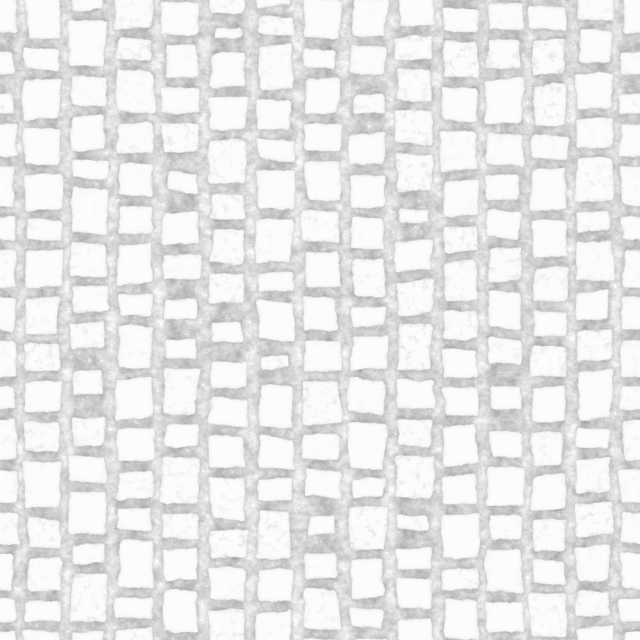
Reproduce this texture map procedurally as a Shadertoy shader.

```glsl
#define GRID vec2(14.0, 15.0)   // columns and stones per column
#define HEIGHT_JITTER 0.42      // spread of the joints along a column
#define HALF_WIDTH 0.385        // stone half width, in columns
#define JOINT 0.115             // half of the gap between stacked stones
#define CORNER 0.065            // corner radius
#define EDGE_WARP 0.055         // raggedness of the outlines
#define STONE_TONE 0.99
#define JOINT_TONE 0.795        // mortar between stacked stones
#define SEAM_TONE 0.885         // mortar between columns
#define GRAIN 0.12              // mortar mottling
#define TAU 6.28318

// Integer hash of a wrapped cell, three values in 0..1
vec3 hash3(vec2 cell, vec2 period, int seed) {
    uvec3 v = uvec3(ivec3(ivec2(mod(cell, period) + 0.5), seed));
    v = v * 1664525u + 1013904223u;
    v.x += v.y * v.z; v.y += v.z * v.x; v.z += v.x * v.y;
    v ^= v >> 16u;
    v.x += v.y * v.z; v.y += v.z * v.x; v.z += v.x * v.y;
    return vec3(v >> 8u) / 16777216.0;
}

vec2 gradientAt(vec2 cell, vec2 period, int seed) {
    float a = TAU * hash3(cell, period, seed).x;
    return vec2(cos(a), sin(a));
}

// Tileable gradient noise
float gradientNoise(vec2 p, vec2 period, int seed) {
    vec2 i = floor(p), f = p - i, e = vec2(1, 0);
    vec2 u = f * f * f * (f * (f * 6.0 - 15.0) + 10.0);
    float a = dot(gradientAt(i, period, seed), f);
    float b = dot(gradientAt(i + e.xy, period, seed), f - e.xy);
    float c = dot(gradientAt(i + e.yx, period, seed), f - e.yx);
    float d = dot(gradientAt(i + e.xx, period, seed), f - e.xx);
    return mix(mix(a, b, u.x), mix(c, d, u.x), u.y);
}

float fbm(vec2 p, float frequency, int seed) {
    float sum = 0.0, amplitude = 1.0;
    for (int i = 0; i < 4; i++) {
        sum += amplitude * gradientNoise(p * frequency, GRID * frequency, seed + i);
        frequency *= 2.0;
        amplitude *= 0.6;
    }
    return sum;
}

float roundedBox(vec2 p, vec2 halfSize) {
    float radius = min(CORNER, 0.6 * halfSize.y);
    vec2 q = abs(p) - halfSize + radius;
    return length(max(q, 0.0)) + min(max(q.x, q.y), 0.0) - radius;
}

// Height of the joint below a stone
float jointHeight(vec2 cell) {
    return cell.y + HEIGHT_JITTER * (hash3(cell, GRID, 1).x - 0.5);
}

// Distance to the nearest stone, distance to its column axis, stone roughness
vec3 paving(vec2 p) {
    vec3 nearest = vec3(9.0, 9.0, 0.0);
    float column = floor(p.x + 0.5);
    for (int i = -1; i <= 1; i++) {
        float c = column + float(i);
        float axis = c - 0.06 * sin(TAU * (c + 1.5) / GRID.x);
        float y = p.y + hash3(vec2(c, 0), GRID, 2).x;
        nearest.y = min(nearest.y, abs(p.x - axis));
        for (int j = -1; j <= 1; j++) {
            vec2 cell = vec2(c, floor(y) + float(j));
            vec3 shape = hash3(cell, GRID, 3) - 0.5;
            vec3 trait = hash3(cell, GRID, 4);
            float low = jointHeight(cell), high = jointHeight(cell + vec2(0, 1));
            vec2 q = vec2(p.x - axis - 0.08 * shape.x, y - 0.5 * (low + high));
            q.y *= GRID.x / GRID.y;
            // Lean, taper and tilt
            q += vec2(0.12 * shape.z, 0.2 * shape.y) * q.yx;
            q.x *= 1.0 + 0.35 * (trait.x - 0.5) * q.y;
            vec2 halfSize = vec2(HALF_WIDTH + 0.07 * (trait.y - 0.5),
                                 (0.5 * (high - low) - JOINT) * GRID.x / GRID.y);
            // A few stones are worn down to slivers
            halfSize *= trait.x > 0.95 ? vec2(0.85, 0.5) : vec2(1.0);
            float d = roundedBox(q, halfSize);
            if (d < nearest.x) nearest.xz = vec2(d, trait.z);
        }
    }
    return nearest;
}

void mainImage(out vec4 fragColor, in vec2 fragCoord) {
    vec2 p = fragCoord / iResolution.xy * GRID;
    float softness = max(GRID.x / iResolution.x, 0.025);

    vec2 warp = vec2(fbm(p, 2.0, 10), fbm(p, 2.0, 20));
    vec3 stone = paving(p + EDGE_WARP * warp);
    float d = stone.x;
    float mottle = fbm(p, 3.0, 30);
    float grit = fbm(p, 8.0, 40);

    // Mortar: dark joints, paler seams, shade hugging the stones
    float mortar = mix(JOINT_TONE, SEAM_TONE, smoothstep(0.22, 0.48, stone.y));
    mortar += GRAIN * mottle + 0.06 * grit;
    mortar -= 0.07 * exp(-max(d, 0.0) / 0.035);
    mortar += 0.1 * smoothstep(0.55, 0.8, grit) * smoothstep(0.03, 0.1, d);

    // Stone faces: smooth or pitted, with a faint worn rim
    float pits = smoothstep(0.0, 0.7, fbm(p, 5.0, 50));
    float face = STONE_TONE - 0.075 * stone.z * stone.z * pits;
    face -= 0.07 * exp(min(d, 0.0) / 0.03) * (1.0 + mottle);

    float tone = mix(face, mortar, smoothstep(-softness, softness, d));
    fragColor = vec4(vec3(clamp(tone, 0.0, 1.0)), 1.0);
}
```
